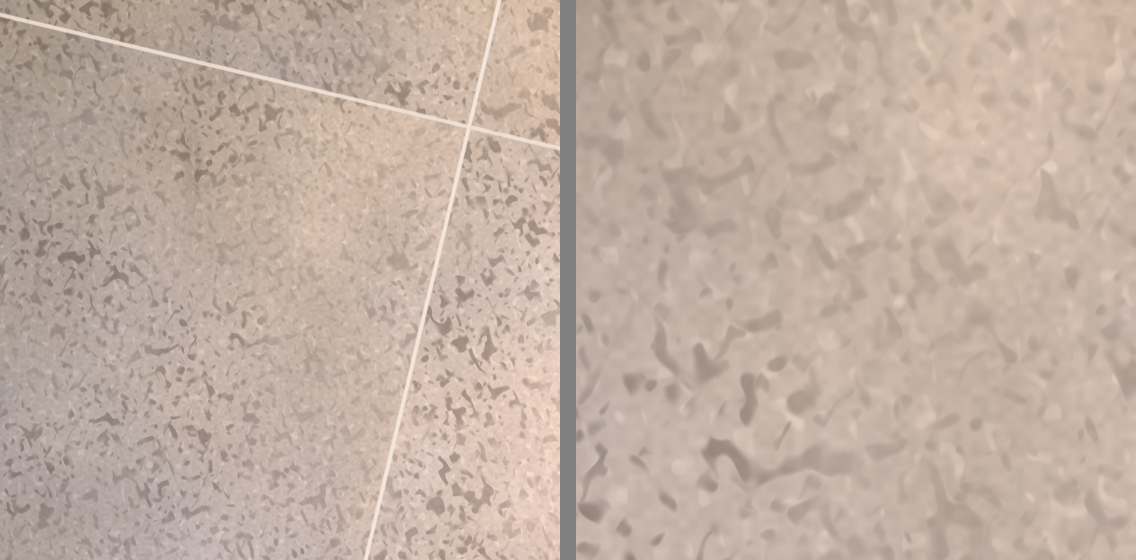
Left: the whole. Right: its middle third, enlarged.
Write a Shadertoy shader that draws this texture.

```glsl
// Large speckled stone floor tiles, seen slightly turned, with thin pale joints.
// A rotated square grid gives the joints; layered value noise gives the mottling,
// stains and grains, over a warm light that falls in from the right.

const float TILE_SIZE = 1.141;
const float TILE_ANGLE = 0.2346;
const vec2 JOINT_CROSSING = vec2(0.635, -0.194); // in turned coordinates
const float JOINT_HALF_WIDTH = 0.0035;

const vec3 LIGHT_TOP_LEFT = vec3(0.645, 0.590, 0.545);
const vec3 LIGHT_TOP_RIGHT = vec3(0.845, 0.745, 0.660);
const vec3 LIGHT_BOTTOM_LEFT = vec3(0.680, 0.640, 0.630);
const vec3 LIGHT_BOTTOM_RIGHT = vec3(0.910, 0.815, 0.780);
const vec3 JOINT_COLOUR = vec3(0.960, 0.900, 0.860);
const vec3 GRAIN_TINT = vec3(0.68, 0.66, 0.65);

float hash(vec2 p) {
    return fract(sin(dot(p, vec2(127.1, 311.7))) * 43758.5453);
}

mat2 turn(float angle) {
    float c = cos(angle), s = sin(angle);
    return mat2(c, -s, s, c);
}

float valueNoise(vec2 p) {
    vec2 cell = floor(p), f = fract(p);
    f = f * f * (3.0 - 2.0 * f);
    float low = mix(hash(cell), hash(cell + vec2(1, 0)), f.x);
    float high = mix(hash(cell + vec2(0, 1)), hash(cell + vec2(1, 1)), f.x);
    return mix(low, high, f.y);
}

float fractalNoise(vec2 p) {
    float sum = 0.0, weight = 0.5;
    for (int i = 0; i < 4; i++) {
        sum += weight * valueNoise(p);
        p = turn(0.6) * p * 2.03 + 17.3;
        weight *= 0.5;
    }
    return sum / 0.9375;
}

// Irregular short grains: stretched noise bent by a second noise
float grains(vec2 p, float scale, float angle, float threshold) {
    vec2 q = turn(angle) * p * scale;
    q += 0.9 * vec2(valueNoise(q * 0.6 + 5.2), valueNoise(q * 0.6 + 31.7));
    return smoothstep(threshold, threshold + 0.26, valueNoise(q * vec2(1.25, 0.8)));
}

float stain(vec2 p, vec2 centre, vec2 radius) {
    vec2 d = (p - centre) / radius;
    return exp(-dot(d, d));
}

// Coverage of the joints around turned tile coordinates
float joints(vec2 tile, float pixel) {
    vec2 toEdge = abs(fract(tile + 0.5) - 0.5) * TILE_SIZE;
    float soft = max(pixel, 0.0018);
    vec2 cover = 1.0 - smoothstep(JOINT_HALF_WIDTH - soft, JOINT_HALF_WIDTH + soft, toEdge);
    return max(cover.x, cover.y * 0.85);
}

vec3 roomLight(vec2 uv) {
    vec3 bottom = mix(LIGHT_BOTTOM_LEFT, LIGHT_BOTTOM_RIGHT, uv.x);
    vec3 top = mix(LIGHT_TOP_LEFT, LIGHT_TOP_RIGHT, uv.x);
    return mix(bottom, top, uv.y);
}

vec3 stone(vec2 p, vec3 base, float tileSeed) {
    vec2 s = p + tileSeed * 7.0;

    // Cloudy mottling with a slight drift between warm and violet
    float cloud = fractalNoise(s * 6.0) - 0.5;
    float drift = fractalNoise(s * 4.0 + 40.0) - 0.5;
    vec3 colour = base * (1.0 + 0.16 * cloud + 0.02 * (tileSeed - 0.5));
    colour += drift * vec3(0.03, 0.0, -0.06);

    // Faint worn patches
    float wear = stain(p, vec2(0.345, 0.70), vec2(0.022, 0.09))
               + 0.6 * stain(p, vec2(0.29, 0.79), vec2(0.04, 0.03))
               + 0.5 * stain(p, vec2(0.68, 0.55), vec2(0.05, 0.07));
    colour *= 1.0 - 0.09 * wear;

    // Dark grains crowd in patches and towards the upper right
    float crowd = fractalNoise(s * 5.0 + 9.0) + 0.25 * (p.y - 0.5) + 0.12 * (p.x - 0.5);
    float amount = 0.35 + 0.65 * smoothstep(0.28, 0.72, crowd);
    float dark = grains(s, 88.0, 0.45, 0.60);
    dark = max(dark, 0.8 * grains(s + 3.7, 112.0, -0.5, 0.66));
    colour *= mix(vec3(1.0), GRAIN_TINT, dark * amount * 0.75);

    // Pale flecks and fine roughness
    float pale = grains(s + 11.3, 105.0, 0.2, 0.66);
    colour += 0.055 * pale * (1.0 - dark);
    colour *= 1.0 + 0.07 * (valueNoise(s * 190.0) - 0.5);
    return colour;
}

void mainImage(out vec4 fragColor, in vec2 fragCoord) {
    vec2 uv = fragCoord / iResolution.xy;
    float pixel = 1.0 / iResolution.y;

    vec2 tile = (turn(-TILE_ANGLE) * uv * vec2(1.0) - JOINT_CROSSING) / TILE_SIZE;
    tile = (turn(TILE_ANGLE) * vec2(0.0) + tile);
    vec3 colour = stone(uv, roomLight(uv), hash(floor(tile)));
    colour = mix(colour, JOINT_COLOUR, joints(tile, pixel));
    fragColor = vec4(clamp(colour, 0.0, 1.0), 1.0);
}
```
